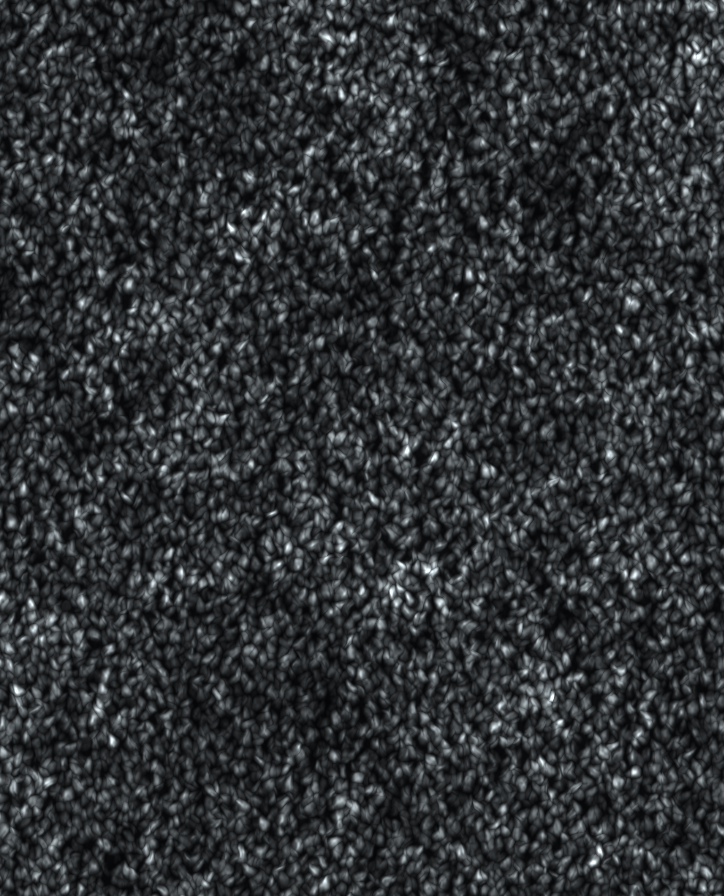
A Shadertoy shader for this texture:

```glsl
// Dense charcoal cut-pile carpet: small leaning yarn tufts with pale tips.

vec3 hash3(vec2 p) {
    vec3 q = fract(vec3(p.xyx) * vec3(0.1031, 0.1030, 0.0973));
    q += dot(q, q.yxz + 33.33);
    return fract((q.xxy + q.yzz) * q.zyx);
}

// Smooth value noise, centred on zero
float noise(vec2 p) {
    vec2 i = floor(p), f = fract(p);
    f = f * f * (3.0 - 2.0 * f);
    float low = mix(hash3(i).x, hash3(i + vec2(1, 0)).x, f.x);
    float high = mix(hash3(i + vec2(0, 1)).x, hash3(i + vec2(1, 1)).x, f.x);
    return mix(low, high, f.y) - 0.5;
}

// Height of the topmost tuft around p in one jittered layer
float tuftLayer(vec2 p, float seed) {
    vec2 cell = floor(p);
    float top = -2.6;
    for (int y = -1; y <= 1; y++)
    for (int x = -1; x <= 1; x++) {
        vec2 id = cell + vec2(x, y);
        vec3 place = hash3(id + seed);
        vec3 tone = hash3(id + seed + 417.0);
        vec2 d = p - id - place.xy;

        // Lean and taper of the yarn
        float lean = (place.z - 0.5) * 1.7 - 0.1;
        float c = cos(lean), s = sin(lean);
        vec2 q = vec2(c * d.x + s * d.y, c * d.y - s * d.x);
        vec2 size = vec2(0.40, 0.66) * mix(0.85, 1.15, tone.z);
        vec2 e = q / size;
        e.x *= 1.0 + 0.25 * e.y;

        // Shade plus fibres running along the yarn
        float shade = 0.55 + 1.5 * (tone.x + tone.y + fract(tone.z * 7.3) - 1.5);
        float fibre = noise(q * vec2(4.5, 1.5) + place.xy * 90.0);
        top = max(top, shade + 0.9 * fibre - 2.0 * dot(e, e));
    }
    return top;
}

void mainImage(out vec4 fragColor, in vec2 fragCoord) {
    vec2 uv = fragCoord / iResolution.y;

    // Slightly ruffled pile
    vec2 p = uv * 84.0;
    p += 0.35 * vec2(noise(p * 1.3 + 20.0), noise(p * 1.3 + 70.0));
    float pile = max(tuftLayer(p, 11.0), tuftLayer(p + 0.5, 203.0));

    // Worn patches, clumps and fine fuzz
    pile += 0.7 * noise(uv * 5.0 + 3.0) + 0.7 * noise(uv * 14.0 + 40.0);
    pile += 0.6 * noise(uv * 36.0 + 90.0);
    pile += 0.8 * noise(uv * vec2(330.0, 240.0) + 9.0);

    // Exponential light response with soft highlights and a cool tint
    float light = exp(-1.64 + 0.65 * pile);
    light /= 1.0 + 0.12 * light;
    vec3 color = light * vec3(0.94, 1.0, 1.02) + vec3(0.0, 0.0, 0.005);
    fragColor = vec4(min(color, 1.0), 1.0);
}
```
